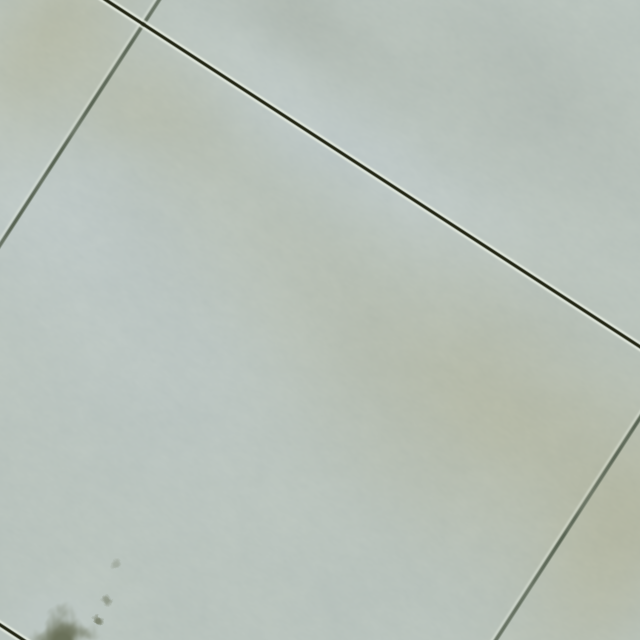
Reproduce this texture procedurally as a WebGL 1 fragment shader.

```glsl
precision highp float;
// Large pale stone floor tiles laid askew, with thin dark joints, soft clouding and a stain.

uniform vec2 u_resolution;

const vec2 CORNER = vec2(0.224, 0.962);     // where four tiles meet
const vec2 ALONG = vec2(0.8388, -0.5446);   // direction of the dark joints
const vec2 ACROSS = vec2(-0.5446, -0.8388);
const vec2 TILE = vec2(0.986, 0.909);

const vec3 STONE = vec3(0.732, 0.772, 0.748);
const vec3 WARM = vec3(0.708, 0.724, 0.645);
const vec3 COOL = vec3(0.752, 0.792, 0.788);
const vec3 SHADE = vec3(0.690, 0.725, 0.695);
const vec3 BEVEL = vec3(0.890, 0.915, 0.870);
const vec3 DARK_JOINT = vec3(0.130, 0.140, 0.070);
const vec3 GREY_JOINT = vec3(0.350, 0.395, 0.330);
const vec3 DIRT = vec3(0.400, 0.425, 0.330);

vec2 hash2(vec2 p) {
  vec2 k = vec2(dot(p, vec2(127.1, 311.7)), dot(p, vec2(269.5, 183.3)));
  return fract(sin(k) * 43758.55);
}

// Soft cellular noise: smooth bumps around jittered cell points
float cellular(vec2 p) {
  vec2 cell = floor(p);
  float sum = 0.0;
  for (int y = -1; y <= 1; y++) {
    for (int x = -1; x <= 1; x++) {
      vec2 id = cell + vec2(float(x), float(y));
      vec2 h = hash2(id);
      vec2 d = id + h - p;
      float bump = max(0.0, 1.0 - dot(d, d));
      sum += bump * bump * (fract(h.x * 17.0 + h.y * 31.0) - 0.5);
    }
  }
  return sum;
}

// Layered sines, each layer turned and bent by the one before
float clouds(vec2 p) {
  float sum = 0.0;
  float gain = 0.5;
  for (int i = 0; i < 4; i++) {
    sum += gain * sin(p.x + 1.3 * sin(p.y)) * cos(p.y * 0.9 + sum);
    p = mat2(1.44, 1.08, -1.08, 1.44) * p + 2.7;
    gain *= 0.55;
  }
  return sum;
}

// Soft elliptical patch
float patchAt(vec2 p, vec2 center, vec2 radius) {
  vec2 d = (p - center) / radius;
  return exp(-dot(d, d));
}

// Signed distance to the nearest joint of a given period
float jointOffset(float x, float period) {
  return x - period * floor(x / period + 0.5);
}

float band(float d, float halfWidth, float soft) {
  return 1.0 - smoothstep(halfWidth - soft, halfWidth + soft, abs(d));
}

float ridge(float d, float center, float width) {
  float t = (d - center) / width;
  return exp(-t * t);
}

// Ragged spot of dirt
float spot(vec2 p, vec2 center, float radius) {
  vec2 d = p - center;
  float ragged = 1.0 + 0.5 * clouds(d / radius * 2.2 + center * 40.0);
  return 1.0 - smoothstep(0.25, 1.1, length(d) / (radius * ragged));
}

// Fine streaks that follow the tile, with a faint shift of hue
vec3 grain(vec2 q) {
  vec3 sum = vec3(0.0);
  vec2 scale = vec2(38.0, 62.0);
  float gain = 0.0065;
  for (int i = 0; i < 3; i++) {
    float n = cellular(q * scale + float(i) * 9.0);
    sum += gain * n * vec3(1.1, 0.95, i == 1 ? 0.5 : 1.0);
    scale *= 1.9;
  }
  return sum;
}

vec3 stone(vec2 q) {
  vec2 w = q + 0.03 * vec2(clouds(q * 9.0), clouds(q * 9.0 + 5.0));
  float warm = 0.80 * patchAt(w, vec2(0.82, 0.21), vec2(0.27, 0.18))
             + 0.50 * patchAt(w, vec2(0.09, 0.10), vec2(0.13, 0.08))
             + 0.75 * patchAt(w, vec2(-0.12, 0.08), vec2(0.10, 0.17))
             + 0.65 * patchAt(w, vec2(1.08, 0.28), vec2(0.12, 0.22))
             + 0.25 * patchAt(w, vec2(0.40, 0.18), vec2(0.25, 0.10));
  float cool = 0.90 * patchAt(w, vec2(0.40, -0.01), vec2(0.32, 0.07))
             + 0.70 * patchAt(w, vec2(0.03, 0.32), vec2(0.16, 0.14))
             + 0.45 * patchAt(w, vec2(0.31, 0.41), vec2(0.22, 0.18));
  float shade = 0.85 * patchAt(w, vec2(0.18, -0.14), vec2(0.16, 0.08))
              + 0.65 * patchAt(w, vec2(0.58, -0.24), vec2(0.28, 0.14));
  vec3 color = mix(STONE, SHADE, min(shade, 1.0));
  color = mix(color, COOL, min(cool, 1.0));
  color = mix(color, WARM, min(warm, 1.0));
  color += 0.009 * clouds(q * 13.0) * vec3(1.0, 0.9, 0.6) + grain(q);
  return color + 0.008 * (hash2(floor(q / TILE)).x - 0.5);
}

void main() {
  vec2 p = gl_FragCoord.xy / u_resolution.y;
  vec2 q = vec2(dot(p - CORNER, ALONG), dot(p - CORNER, ACROSS));
  float soft = 0.0008 + 0.5 / u_resolution.y;
  vec3 color = stone(q);

  // Stain with a pale rim and a trail of small fading spots
  color = mix(color, COOL, 0.5 * patchAt(p, vec2(0.09, 0.03), vec2(0.07, 0.05)));
  color = mix(color, DIRT, 0.95 * spot(p, vec2(0.10, 0.0), 0.045));
  for (int i = 0; i < 3; i++) {
    float n = float(i);
    vec2 center = vec2(0.153 + 0.0145 * n, 0.03 + 0.02 * n + 0.012 * n * n);
    color = mix(color, DIRT, (0.7 - 0.22 * n) * spot(p, center, 0.009));
  }

  // Worn grey joints, then dark joints with bright bevels
  float grey = jointOffset(q.x, TILE.x);
  float dark = jointOffset(q.y, TILE.y);
  float wear = 0.9 + 0.2 * clouds(q * 30.0);
  color = mix(color, BEVEL, 0.4 * ridge(grey, -0.0055, 0.0022));
  color = mix(color, GREY_JOINT, min(wear, 1.0) * band(grey, 0.0028, soft + 0.0004));
  color = mix(color, BEVEL, 0.85 * ridge(abs(dark), 0.0046, 0.0021));
  color = mix(color, DARK_JOINT, band(dark, 0.0023, soft));
  gl_FragColor = vec4(color, 1.0);
}
```
